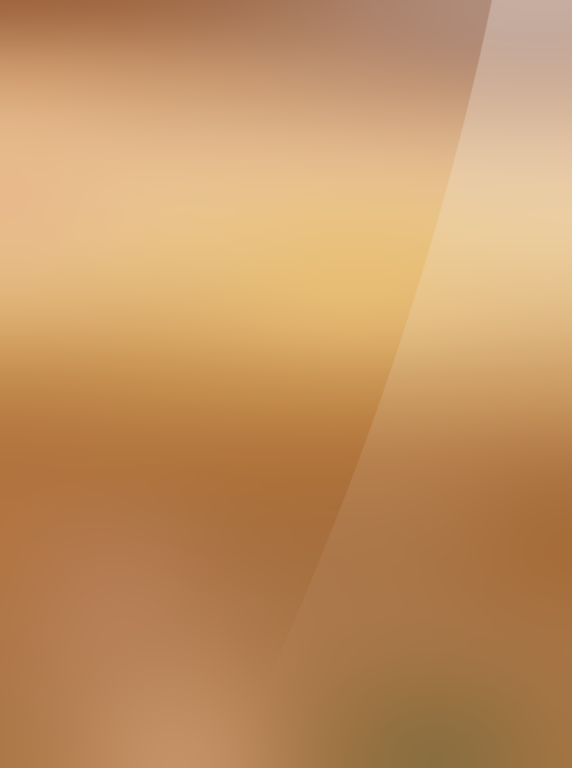
Give the GLSL for this background, as a Shadertoy shader.

```glsl
const int LAST_STOP = 10;
// Vertical blend, evenly spaced from bottom to top
const vec3 STOPS[11] = vec3[11](
    vec3(0.66, 0.46, 0.26), vec3(0.66, 0.46, 0.27), vec3(0.655, 0.45, 0.265),
    vec3(0.655, 0.435, 0.24), vec3(0.69, 0.455, 0.235), vec3(0.775, 0.56, 0.31),
    vec3(0.865, 0.69, 0.44), vec3(0.91, 0.765, 0.545), vec3(0.895, 0.735, 0.555),
    vec3(0.80, 0.60, 0.425), vec3(0.62, 0.395, 0.24));

const vec3 MAUVE = vec3(0.69, 0.555, 0.49);
const vec3 AMBER = vec3(0.92, 0.75, 0.45);
const vec3 PEACH = vec3(0.91, 0.72, 0.54);
const vec3 COPPER = vec3(0.70, 0.455, 0.25);
const vec3 ROSE = vec3(0.72, 0.50, 0.35);
const vec3 CLAY = vec3(0.78, 0.58, 0.42);
const vec3 RUST = vec3(0.64, 0.41, 0.20);
const vec3 OLIVE = vec3(0.54, 0.43, 0.25);

const vec3 SHEET_TINT = vec3(0.96, 0.94, 0.92);
const float SHEET_OPACITY = 0.36;
const float SHEET_FADE_START = 0.1;
// Edge position at the top, then its slope and bend going down
const vec3 SHEET_EDGE = vec3(0.860, 0.278, 0.185);

vec3 stopColor(int i) {
    return STOPS[clamp(i, 0, LAST_STOP)];
}

// Catmull-Rom blend through the stops
vec3 verticalGradient(float height) {
    float position = clamp(height, 0.0, 1.0) * float(LAST_STOP);
    int i = min(int(position), LAST_STOP - 1);
    float t = position - float(i);
    vec3 a = stopColor(i - 1), b = stopColor(i);
    vec3 c = stopColor(i + 1), d = stopColor(i + 2);
    return b + 0.5 * t * (c - a + t * (2.0 * a - 5.0 * b + 4.0 * c - d
        + t * (3.0 * (b - c) + d - a)));
}

// Soft elliptical patch of colour
vec3 addGlow(vec3 base, vec2 uv, vec2 center, vec2 radius, vec3 tint, float strength) {
    vec2 offset = (uv - center) / radius;
    return mix(base, tint, strength * exp(-dot(offset, offset)));
}

void mainImage(out vec4 fragColor, in vec2 fragCoord) {
    vec2 uv = fragCoord / iResolution.xy;
    vec3 color = verticalGradient(uv.y);

    // Upper glows
    color = addGlow(color, uv, vec2(0.95, 1.0), vec2(0.50, 0.14), MAUVE, 1.0);
    color = addGlow(color, uv, vec2(0.62, 0.64), vec2(0.26, 0.10), AMBER, 0.65);
    color = addGlow(color, uv, vec2(0.0, 0.74), vec2(0.20, 0.12), PEACH, 0.8);

    // Lower glows
    color = addGlow(color, uv, vec2(0.0, 0.30), vec2(0.22, 0.16), COPPER, 0.9);
    color = addGlow(color, uv, vec2(0.20, 0.20), vec2(0.18, 0.14), ROSE, 0.75);
    color = addGlow(color, uv, vec2(0.31, 0.0), vec2(0.20, 0.15), CLAY, 0.9);
    color = addGlow(color, uv, vec2(1.0, 0.30), vec2(0.22, 0.10), RUST, 0.9);
    color = addGlow(color, uv, vec2(0.76, 0.01), vec2(0.19, 0.11), OLIVE, 0.95);

    // Translucent sheet with a curved edge
    float depth = 1.0 - uv.y;
    float edge = SHEET_EDGE.x - depth * (SHEET_EDGE.y + depth * SHEET_EDGE.z);
    float softness = 1.0 / iResolution.x;
    float sheet = smoothstep(-softness, softness, uv.x - edge);
    float opacity = SHEET_OPACITY * max(uv.y - SHEET_FADE_START, 0.0);
    opacity *= 1.0 - 0.6 * smoothstep(0.65, 1.0, uv.x) * smoothstep(0.5, 0.3, uv.y);
    color = mix(color, SHEET_TINT, sheet * opacity);

    fragColor = vec4(color, 1.0);
}
```
